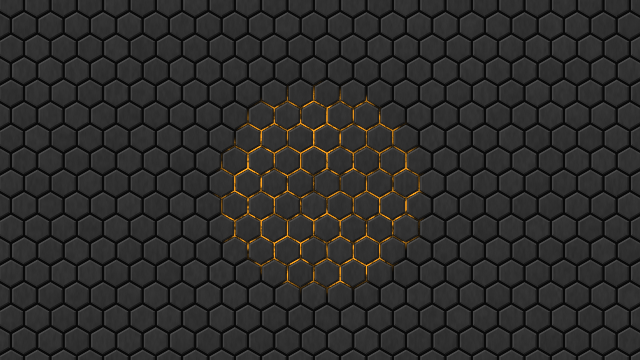
Write a WebGL 1 fragment shader that draws this pattern.

```glsl
precision highp float;
// Dark bevelled hexagon tiles with a round patch of amber light in the seams.

#define CELL_WIDTH 0.07315
#define ROW_HEIGHT 0.0625
#define GRID_ORIGIN vec2(-0.0903, 0.0532)
#define GLOW_CENTER vec2(0.002, -0.028)
#define GLOW_RADIUS 0.302
#define SEAM 0.042
#define BEVEL 0.058
#define TILE_COLOR vec3(0.192)
#define SEAM_COLOR vec3(0.035)
#define RIM_COLOR vec3(0.32)
#define AMBER vec3(0.98, 0.64, 0.13)

uniform vec2 u_resolution;

float hash(vec2 p) {
  vec3 q = fract(p.xyx * vec3(0.1031, 0.1030, 0.0973));
  q += dot(q, q.yzx + 33.33);
  return fract((q.x + q.y) * q.z);
}

float noise(vec2 p) {
  vec2 i = floor(p);
  vec2 f = fract(p);
  f = f * f * (3.0 - 2.0 * f);
  float low = mix(hash(i), hash(i + vec2(1.0, 0.0)), f.x);
  float high = mix(hash(i + vec2(0.0, 1.0)), hash(i + 1.0), f.x);
  return mix(low, high, f.y);
}

float fbm(vec2 p) {
  float sum = 0.0;
  float weight = 0.5;
  for (int i = 0; i < 4; i++) {
    sum += weight * noise(p);
    p = p * 2.03 + 17.1;
    weight *= 0.5;
  }
  return sum / 0.9375;
}

// Offset from the nearest centre of a pointy-top grid with unit spacing.
vec2 hexOffset(vec2 p) {
  vec2 pitch = vec2(1.0, 1.7320508);
  vec2 a = mod(p + 0.5 * pitch, pitch) - 0.5 * pitch;
  vec2 b = mod(p, pitch) - 0.5 * pitch;
  return dot(a, a) < dot(b, b) ? a : b;
}

void main() {
  vec2 uv = (gl_FragCoord.xy - 0.5 * u_resolution) / u_resolution.y;
  vec2 grid = (uv - GRID_ORIGIN) / vec2(CELL_WIDTH, ROW_HEIGHT / 0.8660254);
  float pixel = 1.0 / (u_resolution.y * CELL_WIDTH);

  // Distance to the cell border and direction of the nearest side
  vec2 local = hexOffset(grid);
  vec2 id = floor((grid - local) * 2.0 + 0.5);
  vec2 q = abs(local);
  float slant = dot(q, vec2(0.5, 0.8660254));
  float edge = 0.5 - max(q.x, slant);
  vec2 side = q.x > slant ? vec2(1.0, 0.0) : vec2(0.5, 0.8660254);
  vec2 normal = side * sign(local);

  // Brushed tile face
  float grain = fbm(uv * vec2(140.0, 60.0) + hash(id + 90.0) * 40.0);
  vec3 color = TILE_COLOR * (0.88 + 0.24 * grain);
  color *= 0.96 + 0.08 * hash(id + 50.0);
  color *= 1.0 + 0.08 * local.y;

  // Bevel lit from the upper left, shaded at the lower right
  float light = dot(normal, normalize(vec2(-0.6, 0.8)));
  float rim = 1.0 - smoothstep(0.6 * BEVEL, BEVEL + 0.5 * pixel, edge - SEAM);
  color = mix(color, RIM_COLOR, rim * (0.12 + 0.68 * max(light, 0.0)));
  color *= 1.0 - 0.5 * rim * max(-light, 0.0);

  // Dark seam
  float face = smoothstep(SEAM - 0.5 * pixel, SEAM + 0.5 * pixel, edge);
  color = mix(SEAM_COLOR, color, face);

  // Broken amber light inside the patch
  float reach = length(uv - GLOW_CENTER) + 0.035 * (noise(uv * 24.0) - 0.5);
  float patchMask = 1.0 - smoothstep(GLOW_RADIUS - 0.05, GLOW_RADIUS, reach);
  float flicker = smoothstep(0.25, 0.62, fbm(uv * 75.0 + 8.0));
  float strength = patchMask * mix(0.28, 1.0, flicker);
  strength *= 0.65 + 0.5 * noise(uv * 11.0 + 4.0);
  float line = 1.0 - smoothstep(0.008, 0.028 + 0.5 * pixel, edge);
  float halo = exp(-edge * 26.0);
  color = mix(color, AMBER, clamp(line * strength, 0.0, 1.0));
  color += AMBER * vec3(0.10, 0.075, 0.03) * halo * strength;

  gl_FragColor = vec4(color, 1.0);
}
```
